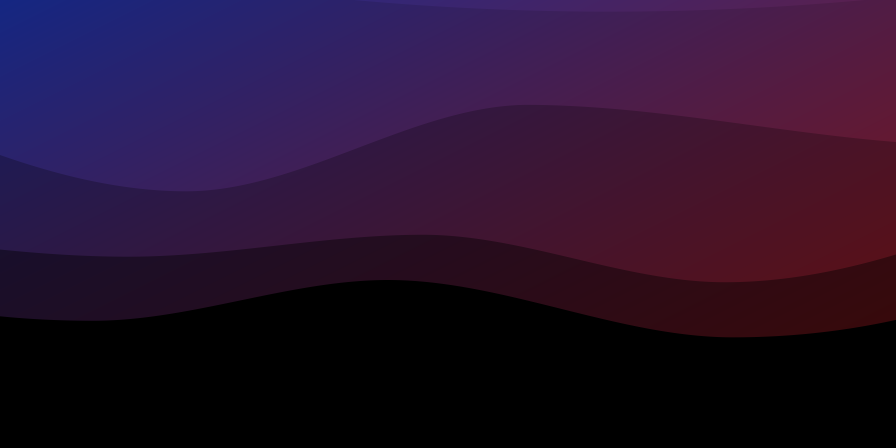
This background is drawn by a Shadertoy shader. Its source:

```glsl
// Layered dark hills under a diagonal blue-to-red dusk gradient.
// Each ridge is a sum of smooth rises with sloped ends; every layer
// dims the shared gradient, down to a black foreground.

// Adds a slope at x = 0 that fades out smoothly at x = span.
float endSlope(float x, float span, float slope) {
    float u = clamp(x / span, 0.0, 1.0);
    return slope * span * u * (1.0 - u) * (1.0 - u);
}

// Ridge height: turning points at knots.xyz, with a rise on each of four spans.
float ridge(float x, float start, vec3 knots, vec4 rises, vec2 slopes) {
    return start
        + rises.x * smoothstep(0.0, knots.x, x)
        + rises.y * smoothstep(knots.x, knots.y, x)
        + rises.z * smoothstep(knots.y, knots.z, x)
        + rises.w * smoothstep(knots.z, 1.0, x)
        + endSlope(x, knots.x, slopes.x)
        + endSlope(1.0 - x, 1.0 - knots.z, -slopes.y);
}

// Antialiased coverage of the area below a height.
float below(float height, float y) {
    return clamp((height - y) * iResolution.y + 0.5, 0.0, 1.0);
}

void mainImage(out vec4 fragColor, in vec2 fragCoord) {
    vec2 uv = fragCoord / iResolution.xy;

    // Diagonal gradient from the upper left to the lower right
    float diagonal = 0.5 * (uv.x + 1.0 - uv.y);
    vec3 color = mix(vec3(0.08, 0.15, 0.51), vec3(0.55, 0.07, 0.03), diagonal);

    // Thin lighter bow along the top edge
    float bowX = (uv.x - 0.68) / 0.285;
    float bow = 0.974 + 0.026 * bowX * bowX;
    color *= mix(1.13, 1.0, below(bow, uv.y));

    // Ridges from far to near
    float far = ridge(uv.x, 0.654, vec3(0.208, 0.4, 0.586),
                      vec4(-0.081, 0.0, 0.0, -0.083), vec2(-0.7, -0.16));
    far += 0.193 * smoothstep(0.208, 0.59, uv.x);
    float middle = ridge(uv.x, 0.443, vec3(0.143, 0.472, 0.809),
                         vec4(-0.016, 0.049, -0.106, 0.062), vec2(-0.2, 0.6));
    float near = ridge(uv.x, 0.294, vec3(0.104, 0.433, 0.818),
                       vec4(-0.010, 0.091, -0.128, 0.039), vec2(-0.2, 0.44));

    // Each layer dims the gradient behind it
    color *= mix(1.0, 0.76, below(far, uv.y));
    color *= mix(1.0, 0.59, below(middle, uv.y));
    color *= 1.0 - below(near, uv.y);

    fragColor = vec4(color, 1.0);
}
```
